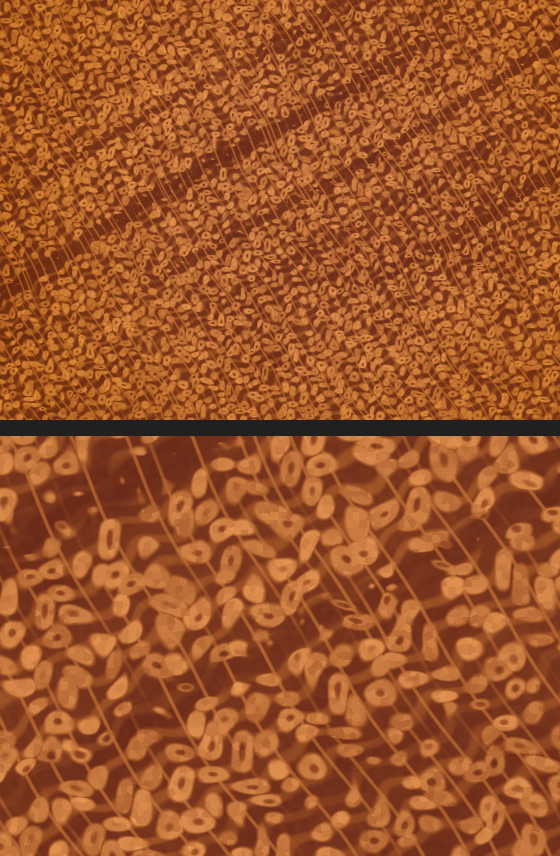
Top, the full canvas; bottom, a detail of the centre.
A Shadertoy shader for this texture:

```glsl
// Stained wood cross-section: pale cells, thin rays and dark slanted growth bands.

vec2 hash2(vec2 p) {
    vec3 h = fract(p.xyx * vec3(0.1031, 0.1030, 0.0973));
    h += dot(h, h.yzx + 33.33);
    return fract((h.xx + h.yz) * h.zy);
}

// Slow variation from layered sines, about -1 to 1
float drift(vec2 p) {
    float sum = 0.0, amp = 0.5;
    for (int i = 0; i < 4; i++) {
        sum += amp * sin(p.x + 1.7 * sin(p.y * 0.8)) * cos(p.y + 1.3 * sin(p.x * 0.7));
        p = mat2(0.8, 0.6, -0.6, 0.8) * p * 1.9 + 2.3;
        amp *= 0.6;
    }
    return sum;
}

// Cellular noise: x = edge distance, y = centre distance, zw = cell random values
vec4 cells(vec2 p, float radius) {
    vec4 best = vec4(9.0);
    vec2 base = floor(p);
    for (int j = -1; j <= 1; j++)
    for (int i = -1; i <= 1; i++) {
        vec2 id = base + vec2(i, j);
        vec2 rnd = hash2(id), kind = hash2(id + 71.0);
        vec2 d = p - id - mix(vec2(0.12, 0.2), vec2(0.88, 0.8), rnd);
        float edge = length(d) - radius - 0.16 * (kind.x - 0.5);
        if (edge < best.x) best = vec4(edge, length(d), kind);
    }
    return best;
}

// Thin pale lines across the growth bands, unevenly spaced and broken
float rays(vec2 q, float pixel) {
    float x = q.x * 62.0 + 0.35 * sin(q.y * 13.0) + 0.2 * sin(q.y * 31.0 + q.x * 9.0);
    float line = 0.0;
    for (int i = -1; i <= 1; i++) {
        float id = floor(x) + float(i);
        vec2 rnd = hash2(vec2(id, 5.0));
        float d = abs(x - id - 0.15 - 0.7 * rnd.x) / 62.0;
        float strength = smoothstep(-0.7, 0.5, sin(q.y * (5.0 + 9.0 * rnd.y) + id * 2.4) + rnd.y - 0.3);
        line = max(line, strength * (1.0 - smoothstep(0.0005, 0.0015 + pixel, d)));
    }
    return line;
}

float band(float v, float centre, float halfWidth) {
    return 1.0 - smoothstep(halfWidth * 0.6, halfWidth * 1.35, abs(v - centre));
}

void mainImage(out vec4 fragColor, in vec2 fragCoord) {
    float pixel = 1.0 / iResolution.y;
    vec2 p = fragCoord * pixel;
    vec2 middle = 0.5 * iResolution.xy * pixel;

    // Axes along and across the growth bands
    vec2 q = vec2(dot(p, vec2(0.86, 0.51)), dot(p, vec2(-0.51, 0.86)));
    float v = q.y + 0.007 * sin(q.x * 6.0 + 1.0) + 0.003 * sin(q.x * 41.0);
    float density = drift(p * 6.0 + 1.0);
    float patches = drift(q * vec2(13.0, 22.0) + 4.0);

    // Growth bands, fading along their length
    float dark = band(v, 0.262, 0.017) * smoothstep(1.5, 1.1, q.x);
    dark = max(dark, band(v, 0.09, 0.012) * smoothstep(0.2, 0.75, q.x) * 0.9);
    dark = max(dark, band(v, -0.17, 0.012) * smoothstep(0.5, 1.35, q.x) * 0.8);
    dark = max(dark, band(v, 0.44, 0.013) * 0.55);
    dark = max(dark, band(v, -0.03, 0.015) * 0.4);
    dark *= clamp(0.88 + 0.6 * patches, 0.0, 1.0);

    // Round cells strung on wavy rows
    vec2 w = q + 0.005 * vec2(sin(q.y * 70.0), sin(q.x * 75.0 + 3.0 * sin(q.y * 23.0)));
    w.y += 0.003 * sin(q.x * 143.0 + q.y * 60.0);
    vec2 grid = w * vec2(39.0, 45.0);
    vec4 cell = cells(grid, 0.4 + 0.07 * density + 0.05 * patches - 0.38 * dark);
    float soft = 0.07 + 22.0 * pixel;
    float blob = 1.0 - smoothstep(-soft, soft, cell.x);
    float row = 1.0 - smoothstep(0.08, 0.3, abs(fract(grid.y) - 0.5));
    row *= (1.0 - dark) * (0.75 + 0.25 * density);
    float ray = rays(q, pixel);

    // Tone from dark filling to pale walls, with pores and fine grain
    vec4 grain = cells(p * 170.0, 0.4);
    float tone = 0.13 + 0.09 * patches - 0.08 * dark;
    tone = mix(tone, 0.58, row * 0.8);
    tone = mix(tone, 0.72 + 0.24 * cell.w, blob);
    tone = mix(tone, max(tone, 0.72), ray * 0.8);
    float pore = 1.0 - smoothstep(0.06, 0.2, cell.y);
    tone -= pore * blob * 0.55 * smoothstep(0.55, 0.85, cell.z);
    tone += (grain.w - 0.5) * (0.06 + 0.16 * blob) + 0.05 * density;
    tone = clamp(tone, 0.0, 1.1);

    vec3 color = mix(vec3(0.41, 0.16, 0.09), vec3(0.63, 0.33, 0.14), min(tone * 2.0, 1.0));
    color = mix(color, vec3(0.86, 0.55, 0.28), max(tone * 2.0 - 1.0, 0.0));

    // Lamp light: neutral in the middle, more orange towards the edges
    float edge = smoothstep(0.2, 0.85, length(p - middle - vec2(0.08, 0.03)));
    color *= mix(vec3(1.0, 1.0, 1.08), vec3(0.97, 0.93, 0.68), edge);
    fragColor = vec4(color, 1.0);
}
```
